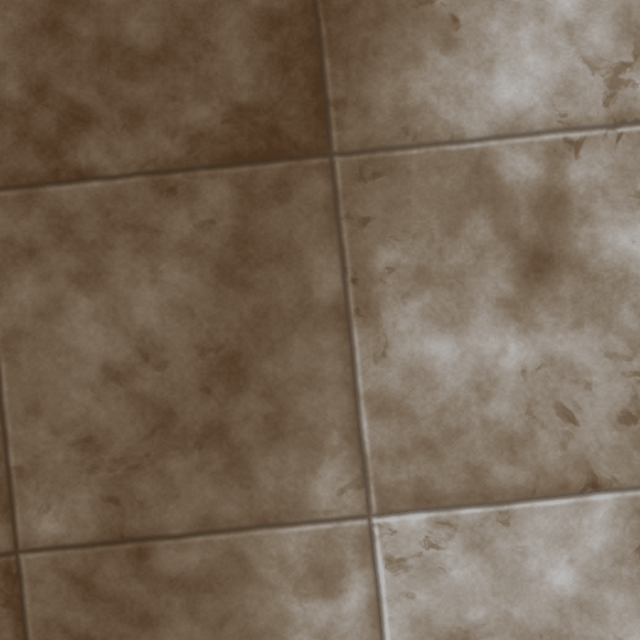
Reproduce this texture procedurally as a Shadertoy shader.

```glsl
const vec2 JOINT = vec2(0.577, 0.194);                      // a crossing of the joints
const mat2 TILE_AXES = mat2(0.551, 0.057, -0.060, 0.565);   // tile sides, right and up
const float TILE_SIZE = 0.56;
const float GROOVE_WIDTH = 0.0046;
const float RIM_WIDTH = 0.0042;
const float RIM_OFFSET = 0.0085;
const float SHADED_TONE = 0.27;
const float LIT_TONE = 0.68;
const float ROW_CONTRAST = 0.16;
const float BLOTCH = 0.75;
const float MOTTLE = 0.50;
const float SPECK = 0.34;
const float GRAIN = 0.07;
const vec3 DARK_CLAY = vec3(0.33, 0.243, 0.165);
const vec3 MID_CLAY = vec3(0.49, 0.427, 0.355);
const vec3 PALE_CLAY = vec3(0.70, 0.69, 0.68);
const vec3 GROUT_SHADED = vec3(0.25, 0.19, 0.13);
const vec3 GROUT_LIT = vec3(0.36, 0.32, 0.28);

float hash(vec2 p) {
    return fract(sin(dot(p, vec2(127.1, 311.7))) * 43758.5453);
}

float noise(vec2 p) {
    vec2 i = floor(p), f = fract(p);
    f = f * f * (3.0 - 2.0 * f);
    return mix(mix(hash(i), hash(i + vec2(1, 0)), f.x),
               mix(hash(i + vec2(0, 1)), hash(i + vec2(1, 1)), f.x), f.y);
}

float fbm(vec2 p) {
    float sum = 0.0, amp = 0.5;
    for (int i = 0; i < 5; i++) {
        sum += amp * noise(p);
        p = mat2(1.6, 1.2, -1.2, 1.6) * p + 7.3;
        amp *= 0.5;
    }
    return sum / 0.97;
}

float bell(float d, float width) {
    return exp(-d * d / (width * width));
}

vec3 clay(float tone) {
    tone = clamp(tone, -0.1, 1.05);
    return tone < 0.5 ? mix(DARK_CLAY, MID_CLAY, tone * 2.0)
                      : mix(MID_CLAY, PALE_CLAY, tone * 2.0 - 1.0);
}

// Window light from the right, crossed by two soft slanted shadows
float lightAt(vec2 p) {
    return smoothstep(-0.12, 0.38, p.x - 0.25 - 0.27 * p.y);
}

float shadowAt(vec2 p) {
    float broad = bell(p.x - 0.28 - 0.29 * (p.y - 0.22), 0.075)
                * smoothstep(0.15, 0.35, p.y);
    float narrow = bell(p.x - 0.885 + 0.23 * (0.78 - p.y), 0.032)
                 * smoothstep(0.35, 0.6, p.y) * smoothstep(0.82, 0.77, p.y);
    return 0.15 * broad + 0.24 * narrow;
}

// Stone pattern, shifted for each tile
float stoneTone(vec2 p, vec2 id, float light) {
    vec2 s = p + 9.0 * vec2(hash(id + 3.1), hash(id + 8.7));
    vec2 warp = 0.05 * vec2(fbm(s * 9.0), fbm(s * 9.0 + 31.0));
    float blotch = fbm((s + warp) * 6.0) - 0.5;
    float mottle = fbm((s + warp) * 21.0 + 5.0) - 0.5;
    float speck = smoothstep(0.56, 0.78, fbm((s + 2.0 * warp) * 34.0))
                * smoothstep(0.45, 0.65, fbm(s * 6.0 + 17.0));
    return BLOTCH * blotch * mix(0.65, 1.0, light) + MOTTLE * mottle
         - SPECK * speck * mix(0.4, 1.0, light);
}

void mainImage(out vec4 fragColor, in vec2 fragCoord) {
    vec2 p = fragCoord / iResolution.xy;

    // Tile grid with slightly uneven joints
    vec2 q = inverse(TILE_AXES) * (p - JOINT);
    q += 0.004 * (vec2(noise(p * 22.0), noise(p * 22.0 + 40.0)) - 0.5);
    vec2 id = floor(q);
    vec2 d = (fract(q + 0.5) - 0.5) * TILE_SIZE;

    // Tile surface
    float light = lightAt(p) * (id.x < 0.0 ? 0.75 : 1.0);
    float tone = mix(SHADED_TONE, LIT_TONE, light) - shadowAt(p);
    tone += ROW_CONTRAST * abs(id.y) * (light - 0.5);
    tone += stoneTone(p, id, light);
    tone += GRAIN * (noise(p * 260.0) + noise(p * 130.0) - 1.0);

    // Rounded edges: shade before the groove, bright rim after it
    tone -= 0.12 * max(bell(d.x + 0.008, 0.014), bell(d.y - 0.008, 0.014));
    float rim = max(bell(d.x - RIM_OFFSET, RIM_WIDTH),
                    bell(d.y + RIM_OFFSET, RIM_WIDTH));
    tone += rim * mix(0.16, 0.30, light) * (0.6 + 0.6 * noise(p * 30.0));
    vec3 color = clay(tone);

    // Sunken grout
    float groove = max(bell(d.x, GROOVE_WIDTH), bell(d.y, GROOVE_WIDTH));
    color = mix(color, mix(GROUT_SHADED, GROUT_LIT, light), 0.75 * groove);

    fragColor = vec4(color, 1.0);
}
```
